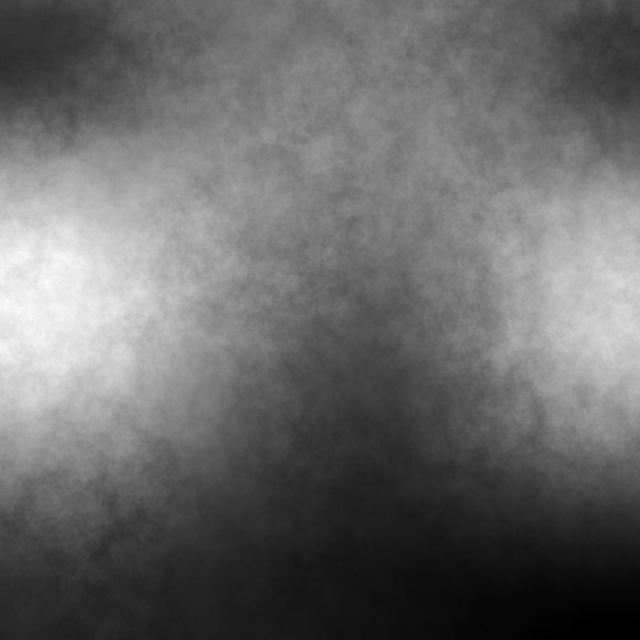
This background is drawn by a WebGL 2 fragment shader. Its source:

```glsl
#version 300 es
precision highp float;
// Soft grey mist: two bright side glows over a dark floor, with fine cloudy grain.

#define FLOOR_GREY 0.12
#define SKY_GREY 0.52
#define GRAIN_SCALE 14.0
#define GRAIN_GAIN 0.78
#define GRAIN_AMOUNT 0.075
#define GRAIN_OCTAVES 5

uniform vec2 u_resolution;
out vec4 fragColor;

// Random gradient for a lattice cell
vec2 gradientAt(vec2 cell) {
    vec3 h = fract(cell.xyx * vec3(0.1031, 0.1030, 0.0973));
    h += dot(h, h.yzx + 33.33);
    float angle = 6.28318 * fract((h.x + h.y) * h.z);
    return vec2(cos(angle), sin(angle));
}

float gradientNoise(vec2 p) {
    vec2 i = floor(p), f = p - i;
    vec2 u = f * f * f * (f * (f * 6.0 - 15.0) + 10.0);
    vec2 e = vec2(1.0, 0.0);
    float a = dot(gradientAt(i), f);
    float b = dot(gradientAt(i + e.xy), f - e.xy);
    float c = dot(gradientAt(i + e.yx), f - e.yx);
    float d = dot(gradientAt(i + e.xx), f - e.xx);
    return mix(mix(a, b, u.x), mix(c, d, u.x), u.y);
}

// Rough layered noise, each octave turned to hide the lattice
float cloudGrain(vec2 p) {
    mat2 turn = mat2(0.8, 0.6, -0.6, 0.8);
    float sum = 0.0, weight = 1.0;
    p *= GRAIN_SCALE;
    for (int k = 0; k < GRAIN_OCTAVES; k++) {
        sum += weight * gradientNoise(p);
        p = turn * p * 2.0 + 17.3;
        weight *= GRAIN_GAIN;
    }
    return sum;
}

// Elliptical Gaussian spot
float glow(vec2 p, vec2 center, vec2 radius) {
    vec2 d = (p - center) / radius;
    return exp(-dot(d, d));
}

void main() {
    vec2 p = gl_FragCoord.xy / u_resolution;

    // Vertical rise from the dark floor, easing off at the top
    float grey = mix(FLOOR_GREY, SKY_GREY, smoothstep(0.05, 0.8, p.y));
    grey -= 0.06 * smoothstep(0.8, 1.0, p.y);

    // Bright sides
    grey += 0.57 * glow(p, vec2(0.04, 0.48), vec2(0.30, 0.265));
    grey += 0.44 * glow(p, vec2(0.98, 0.48), vec2(0.23, 0.23));

    // Dark upper corners, central trough and lower right corner
    grey -= 0.34 * glow(p, vec2(0.02, 0.89), vec2(0.25, 0.16));
    grey -= 0.30 * glow(p, vec2(1.02, 0.88), vec2(0.23, 0.17));
    grey -= 0.09 * glow(p, vec2(0.57, 0.44), vec2(0.16, 0.22));
    grey -= 0.13 * glow(p, vec2(1.0, 0.0), vec2(0.45, 0.22));

    // Grain gathers in broad patches and fades in the shadows
    float patches = 0.9 + 0.7 * gradientNoise(p * 5.0 + 3.7);
    float strength = GRAIN_AMOUNT * patches * smoothstep(-0.1, 0.5, grey);
    grey += strength * cloudGrain(p);

    fragColor = vec4(vec3(clamp(grey, 0.0, 1.0)), 1.0);
}
```
